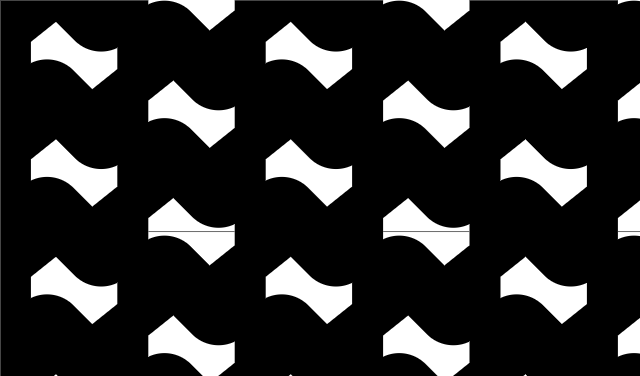
Write a Shadertoy shader that draws this pattern.

```glsl
// Half-drop repeat of white point-symmetric wave motifs on black, with fine hairlines.

const float CANVAS_HEIGHT = 450.0;             // design units from bottom to top
const vec2 SPACING = vec2(140.5, 140.6);       // column pitch, row pitch
const vec2 FIRST_CENTRE = vec2(88.7, 383.6);   // centre of the upper left motif
const float SEAM_HEIGHT = 172.8;
const float HAIRLINE_WIDTH = 1.0;
const vec3 BLACK = vec3(0.0);
const vec3 WHITE = vec3(1.0);
const vec3 BORDER_GREY = vec3(0.33);
const vec3 SEAM_GREY = vec3(0.30);

// Position relative to the nearest motif; odd columns drop by half a row.
vec2 halfDropRepeat(vec2 p, vec2 spacing) {
    float column = floor(p.x / spacing.x + 0.5);
    p.x -= column * spacing.x;
    p.y += 0.5 * spacing.y * mod(column, 2.0);
    p.y -= spacing.y * floor(p.y / spacing.y + 0.5);
    return p;
}

// Signed distance to a diagonal that flows into a tangent hollow arc.
float waveEdge(vec2 p, vec2 centre, float radius) {
    vec2 q = p - centre;
    float diagonal = radius + (q.x + q.y) * sqrt(0.5);
    float arc = radius - length(q);
    return q.x < q.y ? diagonal : arc;
}

// Motif: upright sides, sloped shoulders, and one wave edge used twice by half turn.
float waveMotif(vec2 p, float halfWidth, vec2 arcCentre, float arcRadius) {
    float sides = abs(p.x) - halfWidth;
    float shoulders = abs(dot(p, normalize(vec2(-4.0, 5.0)))) - 45.03;
    float waves = max(waveEdge(p, arcCentre, arcRadius),
                      waveEdge(-p, arcCentre, arcRadius));
    return max(max(sides, shoulders), waves);
}

float fillCoverage(float dist, float pixel) {
    return clamp(0.5 - dist / pixel, 0.0, 1.0);
}

// Box-filtered coverage, also valid for lines thinner than a pixel.
float lineCoverage(float dist, float width, float pixel) {
    return clamp((0.5 * (width + pixel) - abs(dist)) / pixel,
                 0.0, min(1.0, width / pixel));
}

void mainImage(out vec4 fragColor, in vec2 fragCoord) {
    float pixel = CANVAS_HEIGHT / iResolution.y;
    vec2 p = fragCoord * pixel;

    // Repeated motif
    vec2 local = halfDropRepeat(p - FIRST_CENTRE, SPACING);
    float motif = waveMotif(local, 51.7, vec2(32.4, 49.4), 44.7);
    float ink = fillCoverage(motif, pixel);
    vec3 color = mix(BLACK, WHITE, ink);

    // Seam crossing the white motifs
    float seam = lineCoverage(p.y - SEAM_HEIGHT, HAIRLINE_WIDTH, pixel);
    color = mix(color, SEAM_GREY, seam * ink);

    // Hairlines along the top and left borders
    float halfLine = 0.5 * HAIRLINE_WIDTH;
    float top = lineCoverage(CANVAS_HEIGHT - halfLine - p.y, HAIRLINE_WIDTH, pixel);
    float left = lineCoverage(p.x - halfLine, HAIRLINE_WIDTH, pixel);
    color = max(color, BORDER_GREY * max(top, left));

    fragColor = vec4(color, 1.0);
}
```
